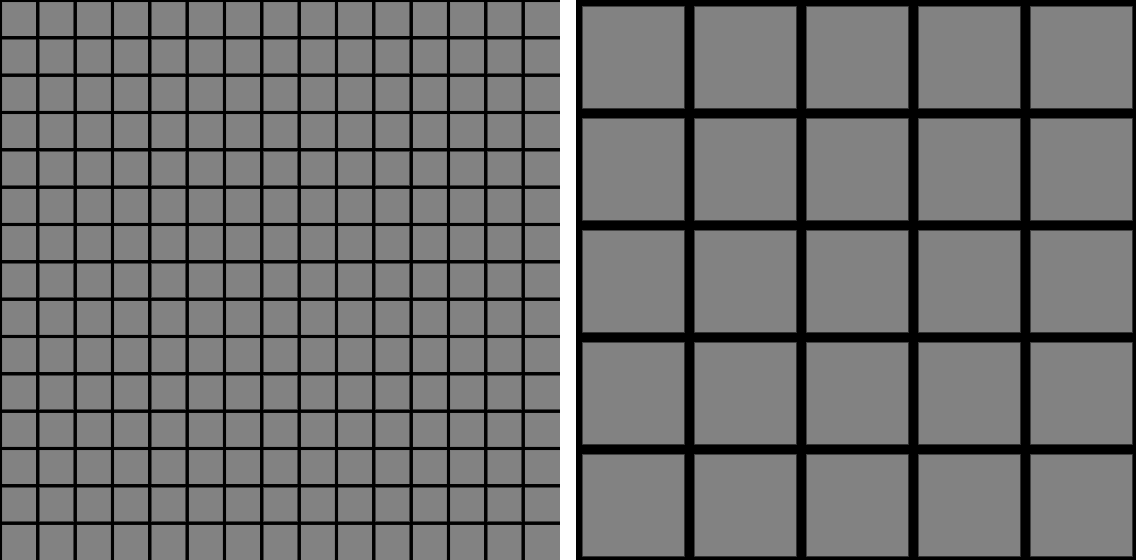
Left: the whole. Right: its middle third, enlarged.
Give the GLSL for this pattern, as a WebGL 2 fragment shader.

```glsl
#version 300 es
precision highp float;
// Draws a plain grid of grey square tiles parted by thin black lines.

uniform vec2 u_resolution;
out vec4 fragColor;

const float REPEATS = 15.0;

void main() {
    vec2 uv = gl_FragCoord.xy / u_resolution;
    vec2 pixel = REPEATS / u_resolution;

    // Cell coordinates, counted from the upper left corner
    vec2 cell = vec2(uv.x, 1.0 - uv.y) * REPEATS;

    // Nearest line on each axis; the wrap line lies wholly on the left and top edges
    vec2 lineIndex = min(floor(cell + 0.5), REPEATS - 1.0);
    vec2 lineDistance = abs(cell - lineIndex - 0.013);

    // Crisp, slightly softened tile edges outside the line half-width
    vec2 inside = clamp((lineDistance - 0.045) / (0.75 * pixel) + 0.5, 0.0, 1.0);
    float tile = min(inside.x, inside.y);

    vec3 lineColor = vec3(0.0);
    vec3 tileColor = vec3(0.51);
    fragColor = vec4(mix(lineColor, tileColor, tile), 1.0);
}
```
